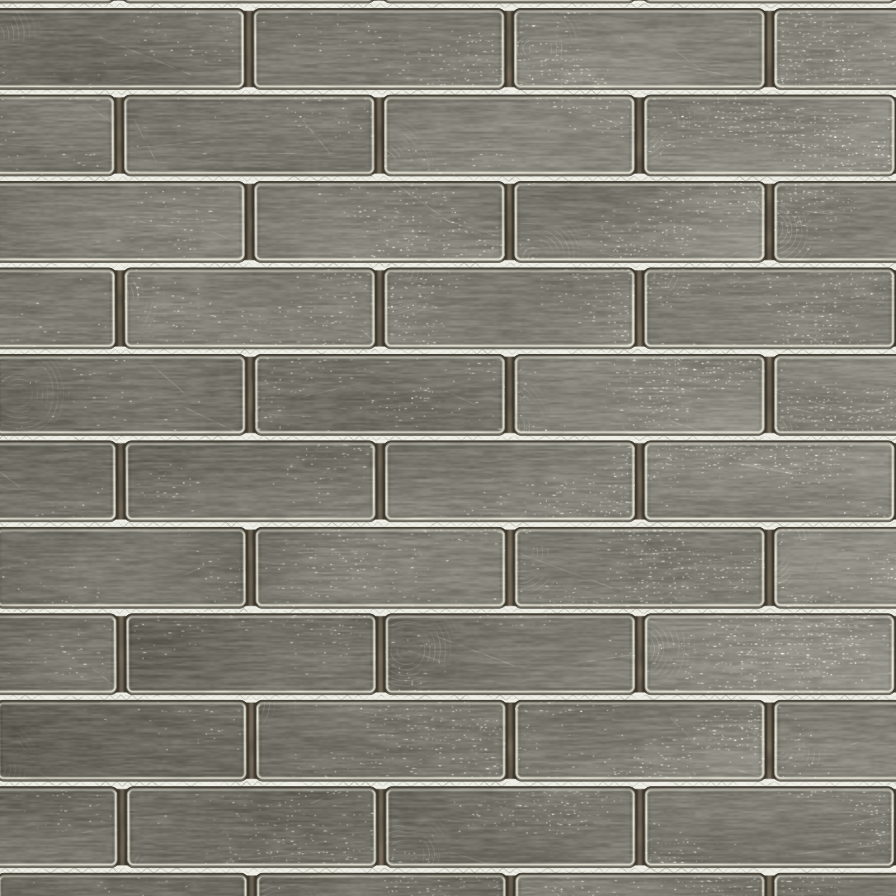
A WebGL 2 fragment shader for this pattern:

```glsl
#version 300 es
precision highp float;
// Brushed steel tiles in running bond on a pale woven backing.
// Each tile is a rounded box distance with a bright bevel; stretched noise makes
// the brushing, cellular specks, hairlines and arcs make the wear.

uniform vec2 u_resolution;
out vec4 outColor;

// Layout, as fractions of the canvas, measured from the top left
const vec2 PITCH = vec2(0.2897, 0.0965);
const vec2 HALF_TILE = vec2(0.1396, 0.0436);
const vec2 FIRST_CENTER = vec2(0.4242, 0.0547);
const float CORNER = 0.0075;
const float SKEW = 0.006;
const float BEVEL_INSET = 0.0019;
const float BEVEL_WIDTH = 0.0013;
const float OUTLINE = 0.0021;
const float WEAVE_COUNT = 68.0;

// Colours
const vec3 STEEL = vec3(0.490, 0.484, 0.446);
const vec3 BEVEL = vec3(0.93, 0.92, 0.86);
const vec3 SHADOW = vec3(0.24, 0.22, 0.18);
const vec3 JOINT = vec3(0.43, 0.39, 0.33);
const vec3 BACKING = vec3(0.94, 0.94, 0.91);
const vec3 STRAND = vec3(0.74, 0.75, 0.69);

const float TAU = 6.28318;

float hash(vec2 p) {
    vec3 q = fract(p.xyx * vec3(0.1031, 0.1030, 0.0973));
    q += dot(q, q.yzx + 33.33);
    return fract((q.x + q.y) * q.z);
}

float noise(vec2 p) {
    vec2 i = floor(p), f = fract(p);
    f = f * f * (3.0 - 2.0 * f);
    return mix(mix(hash(i), hash(i + vec2(1, 0)), f.x),
               mix(hash(i + vec2(0, 1)), hash(i + vec2(1, 1)), f.x), f.y);
}

float roundedBox(vec2 p, vec2 halfSize, float r) {
    vec2 q = abs(p) - halfSize + r;
    return length(max(q, 0.0)) + min(max(q.x, q.y), 0.0) - r;
}

float segment(vec2 p, vec2 a, vec2 ab) {
    return length(p - a - ab * clamp(dot(p - a, ab) / dot(ab, ab), 0.0, 1.0));
}

float line(float d, float width) {
    return exp(-d * d / (width * width));
}

// Short dashes, one per cell, lying in loose horizontal bands
float specks(vec2 p, vec2 cell, float chance) {
    vec2 id = floor(p / cell);
    vec2 jitter = vec2(hash(id + 3.1), hash(id + 17.7)) - 0.5;
    vec2 d = (fract(p / cell) - 0.5 - jitter * vec2(0.5, 0.45)) * cell;
    d.x *= mix(0.4, 1.0, hash(id + 41.3));
    return line(length(d), 0.0009) * step(hash(id + 71.9), chance) * hash(id + 9.4);
}

vec3 steelFace(vec2 p, vec2 q, vec2 id) {
    vec2 seed = id + 50.0;
    float tone = 0.04 * (hash(seed) - 0.5) + 0.10 * (p.x - 0.5) - 0.055 * (p.y - 0.5);
    tone += 0.11 * (noise(p * vec2(5.0, 11.0) + seed * 3.7) - 0.5) + 0.35 * q.y;

    // Horizontal brushing
    tone += 0.055 * (noise(vec2(p.x * 11.0, p.y * 330.0) + seed * 7.0) - 0.5);
    tone += 0.085 * (noise(vec2(p.x * 55.0, p.y * 480.0) + seed * 11.0) - 0.5);
    tone += 0.035 * (noise(p * vec2(190.0, 500.0)) - 0.5);

    // Specks thicken in patches and toward the right
    float patchy = smoothstep(0.35, 0.9, noise(p * vec2(11.0, 22.0) + seed));
    float chance = patchy * mix(0.2, 0.9, smoothstep(0.1, 0.9, p.x));
    tone += 0.30 * specks(p, vec2(0.0075, 0.0105), chance);
    tone += 0.24 * specks(p + 0.37, vec2(0.0045, 0.0053), chance * 0.55);

    // Faint hairline scratches
    for (int i = 0; i < 4; i++) {
        vec2 s = seed + float(i) * vec2(5.3, 8.9);
        vec2 start = (vec2(hash(s), hash(s + 2.0)) - 0.5) * 2.0 * HALF_TILE;
        vec2 run = vec2(0.02 + 0.09 * hash(s + 4.0), 0.07 * (hash(s + 6.0) - 0.3));
        float broken = noise(q * 140.0 + s);
        tone += 0.10 * broken * step(0.6, hash(s + 8.0)) * line(segment(q, start, run), 0.0008);
    }

    // Broken rubbed arcs near the left end of some tiles
    vec2 hub = vec2(-0.16 + 0.05 * hash(seed + 1.0), 0.10 * (hash(seed + 2.0) - 0.5));
    float r = length(q - hub);
    float arcs = smoothstep(0.4, 1.0, sin(r * 1100.0 + 6.0 * noise(q * 35.0)));
    arcs *= smoothstep(0.45, 0.8, noise(q * 55.0 + seed * 5.0));
    tone += 0.06 * arcs * smoothstep(0.075, 0.03, r) * step(0.5, hash(seed + 3.0));
    return STEEL + tone;
}

void main() {
    float px = 1.0 / min(u_resolution.x, u_resolution.y);
    vec2 p = vec2(gl_FragCoord.x, u_resolution.y - gl_FragCoord.y) * px;

    // Tile cell, with odd rows shifted by half a tile
    vec2 g = p - FIRST_CENTER;
    g.x -= SKEW * (p.y - 0.5) * (0.86 - p.x);
    float row = floor(g.y / PITCH.y + 0.5);
    g.x -= mod(row, 2.0) * 0.5 * PITCH.x;
    vec2 id = vec2(floor(g.x / PITCH.x + 0.5), row);
    vec2 q = g - id * PITCH;
    float d = roundedBox(q, HALF_TILE, CORNER);

    // Woven backing seen between rows
    float v = mod(g.y, PITCH.y) - 0.5 * PITCH.y;
    float phase = p.x * WEAVE_COUNT * TAU + floor(g.y / PITCH.y) * 2.3;
    float wave = 0.0024 * sin(phase + 1.8 * sin(p.x * 47.0));
    float weave = line(v - wave, 0.0010) + 0.4 * line(v + wave, 0.0008);
    vec3 color = mix(BACKING, STRAND, min(weave, 1.0) * noise(p * vec2(70.0, 200.0)));

    // Brown joint between neighbours, then the shadow around each tile
    float across = (0.5 * PITCH.x - abs(q.x)) / (0.5 * PITCH.x - HALF_TILE.x);
    vec3 joint = mix(JOINT, SHADOW, smoothstep(0.1, 0.8, across));
    joint *= 0.88 + 0.24 * noise(p * vec2(120.0, 60.0));
    float inJoint = smoothstep(px, -px, abs(q.y) - HALF_TILE.y + 0.001);
    color = mix(color, joint, inJoint);
    float above = smoothstep(0.01, -0.01, q.y);
    float outline = smoothstep(OUTLINE + 0.5 * px, OUTLINE - 0.5 * px, d);
    color = mix(color, SHADOW, outline * mix(0.75, 0.95, above));

    // Steel face and bevel, dimmer along the top edge
    vec3 face = steelFace(p, q, id);
    float top = smoothstep(0.006, 0.001, q.y + HALF_TILE.y);
    float shine = mix(0.95, 0.42, top) * (0.75 + 0.25 * noise(p * 45.0));
    face *= 1.0 - 0.08 * line(d + 0.0052, 0.0015);
    face = mix(face, BEVEL, shine * line(d + BEVEL_INSET, max(BEVEL_WIDTH, 0.6 * px)));
    color = mix(color, face, clamp(0.5 - d / px, 0.0, 1.0));
    outColor = vec4(clamp(color, 0.0, 1.0), 1.0);
}
```
